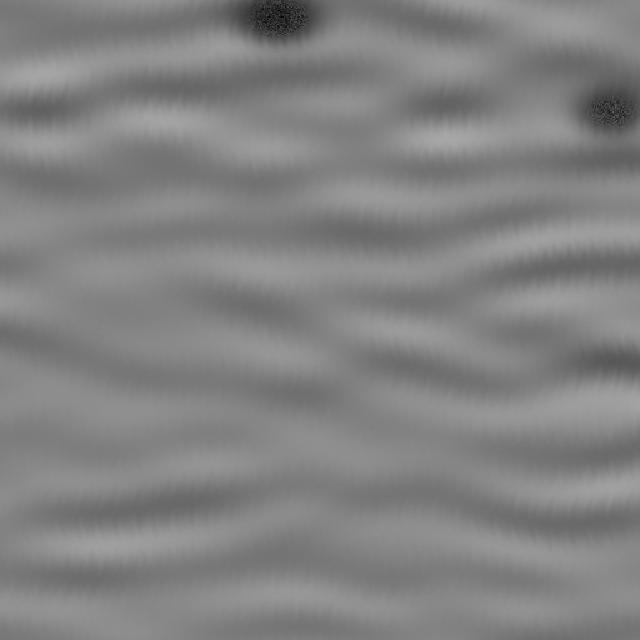
This texture is drawn by a WebGL 2 fragment shader. Its source:

```glsl
#version 300 es
precision highp float;

uniform vec2 u_resolution;
out vec4 fragColor;

const float TAU = 6.2831853;

// Three random values in 0..1 for a grid cell.
vec3 hash3(ivec2 cell, uint seed) {
    uvec3 v = uvec3(uvec2(cell + 4096), seed);
    v = v * 1664525u + 1013904223u;
    v.x += v.y * v.z; v.y += v.z * v.x; v.z += v.x * v.y;
    v ^= v >> 16u;
    v.x += v.y * v.z; v.y += v.z * v.x; v.z += v.x * v.y;
    return vec3(v >> 8u) / 16777216.0;
}

// One soft, elongated wave packet whose ripples run across its short side.
float wavePacket(vec2 d, float angle, float frequency, float phase, vec2 size) {
    float c = cos(angle), s = sin(angle);
    vec2 q = vec2(c * d.x + s * d.y, c * d.y - s * d.x);
    vec2 e = q / size;
    return exp(-0.5 * dot(e, e)) * cos(TAU * (frequency * q.y + phase));
}

// Cellular sum of scattered packets; spread is the range of their tilt.
float ripples(vec2 p, float cellSize, float frequency, float spread, vec2 size) {
    ivec2 home = ivec2(floor(p / cellSize));
    float sum = 0.0;
    for (int j = -2; j <= 2; j++) {
        for (int i = -2; i <= 2; i++) {
            ivec2 cell = home + ivec2(i, j);
            for (uint k = 0u; k < 2u; k++) {
                vec3 place = hash3(cell, 2u * k + 3u);
                vec3 shape = hash3(cell, 2u * k + 4u);
                vec2 d = p - (vec2(cell) + place.xy) * cellSize;
                float angle = (shape.x - 0.5) * spread;
                float f = frequency * mix(0.8, 1.2, shape.y);
                sum += wavePacket(d, angle, f, place.z, size);
            }
        }
    }
    return sum;
}

// Fine vertical shag along the band edges.
float shag(vec2 p, float height) {
    float wave = sin(p.x * 310.0 + 3.0 * sin(p.y * 41.0));
    wave += 0.7 * sin(p.x * 523.0 + 2.0 * sin(p.y * 67.0 + 1.3));
    wave += 0.6 * sin(p.x * 173.0 - p.y * 59.0);
    return height * wave;
}

// Flat-topped oval with a wide soft rim.
float softSpot(vec2 p, vec2 centre, vec2 radius) {
    vec2 e = (p - centre) / radius;
    return exp(-pow(dot(e, e), 1.4));
}

// Bell-shaped speckle on a fixed grid, about -1..1.
float grain(vec2 p, float cells) {
    vec3 h = hash3(ivec2(floor(p * cells)), 29u);
    return (h.x + h.y + h.z) / 1.5 - 1.0;
}

void main() {
    vec2 p = gl_FragCoord.xy / u_resolution.y;

    // Bands: stronger and flatter toward the upper right.
    vec2 q = p + vec2(0.0, shag(p, 0.0012));
    float strength = mix(0.036, 0.056, smoothstep(0.3, 1.6, p.x + p.y));
    float tone = strength * ripples(q, 0.14, 8.6, 0.55, vec2(0.09, 0.055));

    // Dark spots swallow the bands and carry coarse speckle.
    float upper = softSpot(q, vec2(0.435, 0.972), vec2(0.068, 0.044));
    float side = 0.85 * softSpot(q, vec2(0.957, 0.825), vec2(0.062, 0.042));
    float dark = max(upper, side);
    float speckle = grain(p, 512.0);
    float grey = 0.515 + tone * (1.0 - dark) - 0.36 * dark;
    grey += speckle * mix(0.008, 0.17, smoothstep(0.55, 0.9, dark));

    fragColor = vec4(vec3(clamp(grey, 0.0, 1.0)), 1.0);
}
```
